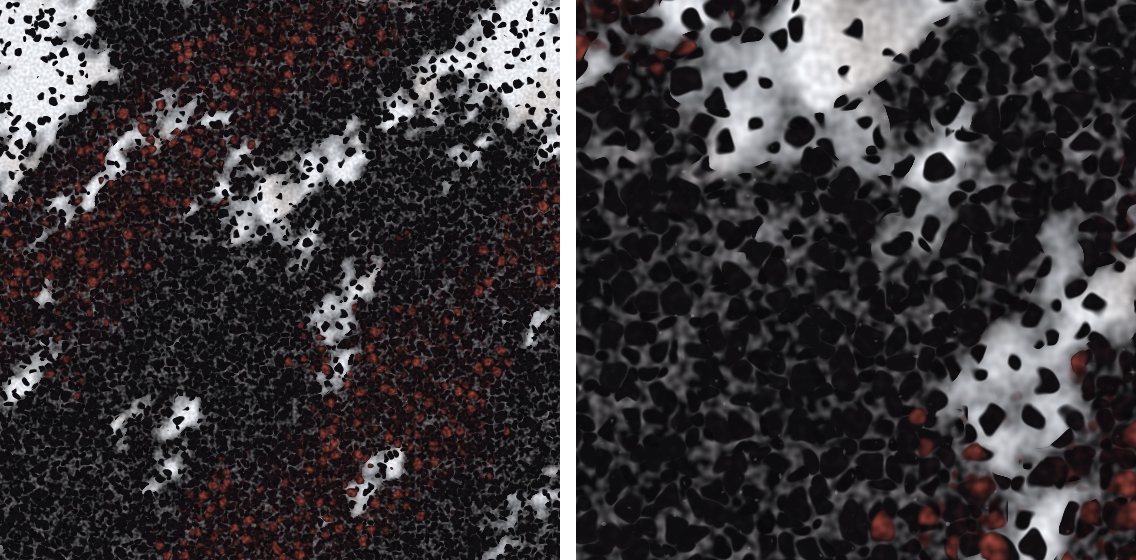
Left, the full canvas; right, a detail of the centre.
A WebGL 1 fragment shader for this texture:

```glsl
precision highp float;
// Polished garnet gneiss: pale feldspar veins, black mica grains and red garnets.
// Stretched gradient noise and diagonal bands place the minerals; jittered
// cells scatter the rounded grains, whose density follows those fields.

uniform vec2 u_resolution;

const vec3 BLACK = vec3(0.045, 0.04, 0.05);
const vec3 SMOKE = vec3(0.22, 0.215, 0.225);
const vec3 SILVER = vec3(0.60, 0.61, 0.63);
const vec3 SNOW = vec3(0.91, 0.92, 0.94);
const vec3 BLUSH = vec3(0.80, 0.75, 0.73);
const vec3 UMBER = vec3(0.21, 0.10, 0.095);
const vec3 GARNET = vec3(0.43, 0.19, 0.165);

vec2 hash2(vec2 c) {
  vec3 a = fract(c.xyx * vec3(0.1031, 0.1030, 0.0973));
  a += dot(a, a.yzx + 33.33);
  return fract((a.xx + a.yz) * a.zy);
}

float cornerSlope(vec2 corner, vec2 offset) {
  float angle = 6.28318 * hash2(corner).x;
  return dot(vec2(cos(angle), sin(angle)), offset);
}

// Gradient noise, roughly -1 to 1
float noise(vec2 p) {
  vec2 i = floor(p), f = fract(p);
  vec2 u = f * f * f * (f * (f * 6.0 - 15.0) + 10.0);
  vec2 e = vec2(1.0, 0.0);
  float low = mix(cornerSlope(i, f), cornerSlope(i + e, f - e), u.x);
  float high = mix(cornerSlope(i + e.yx, f - e.yx), cornerSlope(i + 1.0, f - 1.0), u.x);
  return 1.4 * mix(low, high, u.y);
}

float fbm(vec2 p) {
  float sum = 0.0, gain = 1.0;
  for (int i = 0; i < 4; i++) {
    sum += gain * noise(p);
    p = p * 2.03 + 17.0;
    gain *= 0.5;
  }
  return sum;
}

// Rotates into the grain direction of the rock, x running along the bands
vec2 alongBands(vec2 p, float angle) {
  float c = cos(angle), s = sin(angle);
  return vec2(c * p.x + s * p.y, c * p.y - s * p.x);
}

// Scattered discs: x is the distance to the nearest edge, y a random tone
vec2 grains(vec2 p, float scale, float density, vec2 radii) {
  vec2 g = p * scale, cell = floor(g);
  vec2 nearest = vec2(9.0, 0.0);
  for (int y = -1; y <= 1; y++) {
    for (int x = -1; x <= 1; x++) {
      vec2 id = cell + vec2(float(x), float(y));
      vec2 centre = id + 0.1 + 0.8 * hash2(id);
      vec2 traits = hash2(id + 71.0);
      float growth = smoothstep(traits.y, traits.y + 0.12, density);
      float radius = mix(-0.2, mix(radii.x, radii.y, traits.x), growth);
      float d = length(g - centre) - radius;
      if (d < nearest.x) nearest = vec2(d, traits.x);
    }
  }
  return vec2(nearest.x / scale, nearest.y);
}

float coverage(float d, float softness) {
  return 1.0 - smoothstep(-softness, softness, d);
}

void main() {
  vec2 p = gl_FragCoord.xy / u_resolution.y;
  vec2 warp = vec2(noise(p * 65.0), noise(p * 65.0 + 9.0));
  float fine = noise(p * 170.0 + 3.0);
  float cloud = noise(p * 22.0 + 40.0);

  // Mineral fields: diagonal garnet bands, veins and two broad pale patches
  float band = cos((p.y - p.x - 0.45) * 7.0);
  vec2 toPatch = vec2(abs(p.x - 0.5), p.y) - vec2(0.47, 0.87);
  float patches = exp(-22.0 * dot(toPatch, toPatch));
  vec2 q = alongBands(p, 0.8);
  float vein = 0.9 * fbm(q * vec2(3.2, 6.5) + 5.0) + 0.3 * noise(q * vec2(22.0, 34.0))
             + 0.75 * patches - 0.18 * band + 0.08 * warp.x;
  float pale = smoothstep(0.24, 0.56, vein);
  float redness = smoothstep(-0.35, 0.55, 0.4 * band + 0.6 * fbm(q * vec2(2.5, 4.5) + 60.0) - 0.3 * patches);

  // Feldspar ground, smoky between the veins and cloudy white inside them
  vec3 feldspar = mix(SILVER, SNOW, smoothstep(0.4, 0.8, vein + 0.25 * cloud));
  feldspar = mix(feldspar, BLUSH, 0.5 * smoothstep(0.1, 0.6, noise(p * 9.0 + 80.0)));
  vec3 smoke = SMOKE * clamp(0.95 + 0.7 * cloud + 1.1 * fine, 0.2, 2.2);
  vec3 color = mix(smoke, feldspar * (1.0 + 0.12 * fine), pale);

  // Fine red dust in the garnet bands
  vec2 dust = grains(p + 0.004 * warp, 105.0, 0.6 * redness, vec2(0.25, 0.5));
  color = mix(color, UMBER * (1.0 + 0.7 * fine), coverage(dust.x, 0.0015) * (1.0 - pale));

  // Black mica: crowded in the dark rock, sparse in the veins
  float crowding = mix(1.12, 0.36, pale);
  vec2 mica = grains(p + 0.006 * warp, 78.0, crowding, vec2(0.32, 0.62));
  vec3 micaColor = BLACK * (0.8 + 0.5 * mica.y) + 0.03 * max(fine, 0.0);
  micaColor += vec3(0.06, 0.012, 0.01) * redness * (1.0 - pale) * (0.5 + fine);
  color = mix(color, micaColor, coverage(mica.x, 0.0014));

  // Rounded garnets with mottled faces and darker rims
  float garnetDensity = redness * mix(0.62, 0.16, pale);
  vec2 garnet = grains(p + 0.004 * warp, 46.0, garnetDensity, vec2(0.18, 0.44));
  vec3 garnetColor = mix(UMBER, GARNET, smoothstep(0.0, 0.005, -garnet.x) * (0.4 + 0.6 * garnet.y));
  garnetColor *= 1.0 + 0.6 * fine + 0.25 * cloud;
  color = mix(color, garnetColor, coverage(garnet.x, 0.0014));

  // Tiny glints on the polished face
  float glint = smoothstep(0.62, 0.85, noise(p * 210.0 + 120.0));
  color += 0.18 * glint * (1.0 - pale);

  gl_FragColor = vec4(clamp(color, 0.0, 1.0), 1.0);
}
```
